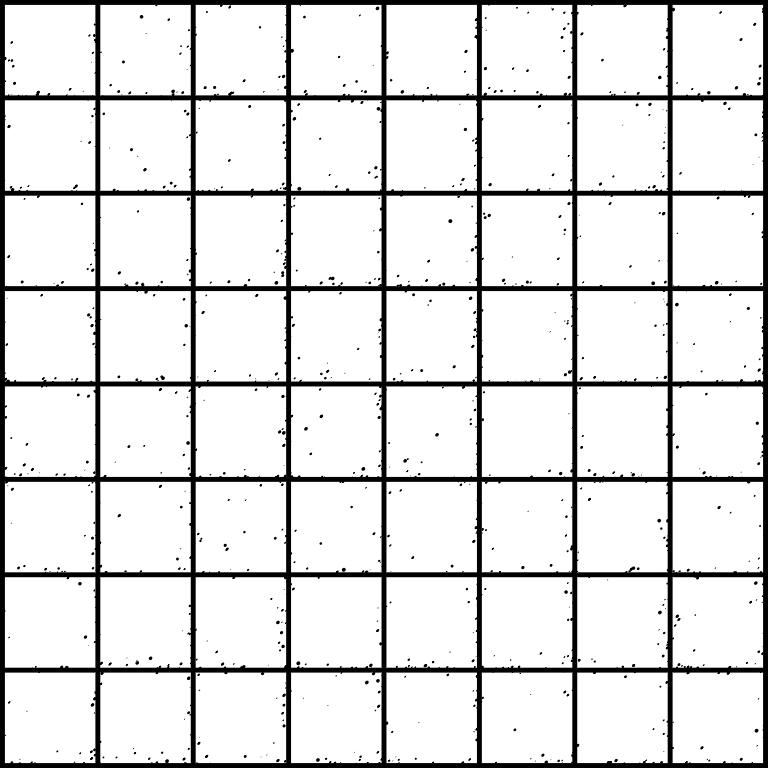
Reproduce this pattern procedurally as a three.js fragment shader.

```glsl
// Black square grid on white, with worn ink specks clinging to its lines.
#define TILES 8.0
#define LINE_WIDTH 0.0064
#define SPECK_CELLS 25.0
#define CLING_CHANCE 0.85
#define CLING_REACH 0.036
#define FAR_SIDE 0.3
#define STRAY_CHANCE 0.0022
#define SPECK_MIN 0.0008
#define SPECK_MAX 0.0026
#define PAPER vec3(1.0)
#define INK vec3(0.0)

varying vec2 vUv;

const float TILE_SIZE = (1.0 - LINE_WIDTH) / TILES;
const float CELL_SIZE = TILE_SIZE / SPECK_CELLS;

vec3 hash3(vec2 p) {
  vec3 q = fract(p.xyx * vec3(0.1031, 0.1030, 0.0973));
  q += dot(q, q.yxz + 33.33);
  return fract((q.xxy + q.yzz) * q.zyx);
}

// Layered sines that make the wear come and go along the lines
float wearPatches(vec2 p) {
  float waves = sin(p.x * 9.1 + 2.0 * sin(p.y * 5.3))
              + sin(p.y * 8.3 + 2.0 * sin(p.x * 6.7 + 1.0))
              + sin((p.x + p.y) * 17.0);
  return clamp(0.6 + 0.25 * waves, 0.08, 1.2);
}

// Wear is heaviest just left of and just above each line
float speckChance(vec2 grid) {
  vec2 f = fract(grid);
  vec2 nearSide = exp(-vec2(1.0 - f.x, f.y) / CLING_REACH);
  vec2 farSide = exp(-vec2(f.x, 1.0 - f.y) / CLING_REACH);
  vec2 cling = max(nearSide, FAR_SIDE * farSide);
  vec2 scatter = exp(-vec2(1.0 - f.x, f.y) / (4.0 * CLING_REACH));
  float wear = CLING_CHANCE * max(cling.x, cling.y)
             + 0.025 * max(scatter.x, scatter.y);
  return wear * wearPatches(grid) + STRAY_CHANCE;
}

// Cellular scatter of small slanted specks
float specks(vec2 grid, float pixel) {
  vec2 p = grid * SPECK_CELLS;
  vec2 home = floor(p);
  float coverage = 0.0;
  for (int j = -1; j <= 1; j++) {
    for (int i = -1; i <= 1; i++) {
      vec2 cell = home + vec2(float(i), float(j));
      vec3 place = hash3(cell + 17.0);
      vec3 shape = hash3(cell + 211.0);
      if (place.z > speckChance((cell + 0.5) / SPECK_CELLS)) continue;
      vec2 d = (p - cell - 0.5 - 0.8 * (place.xy - 0.5)) * CELL_SIZE;
      float stretch = mix(1.0, 1.7, shape.y);
      vec2 slanted = vec2(d.x + d.y, (d.y - d.x) * stretch) * 0.7071;
      float radius = mix(SPECK_MIN, SPECK_MAX, shape.x);
      float ink = clamp((radius - length(slanted)) / pixel + 0.5, 0.0, 1.0);
      coverage = max(coverage, ink * mix(0.5, 1.0, smoothstep(0.0, 0.3, shape.x)));
    }
  }
  return coverage;
}

float gridLines(vec2 grid, float pixel) {
  vec2 d = abs(fract(grid + 0.5) - 0.5) * TILE_SIZE;
  return clamp((0.5 * LINE_WIDTH - min(d.x, d.y)) / pixel + 0.5, 0.0, 1.0);
}

void main() {
  float pixel = max(fwidth(vUv.x), 0.00001);
  vec2 grid = (vUv - 0.5 * LINE_WIDTH) / TILE_SIZE;
  float ink = max(gridLines(grid, pixel), specks(grid, pixel));
  gl_FragColor = vec4(mix(PAPER, INK, ink), 1.0);
}
```
